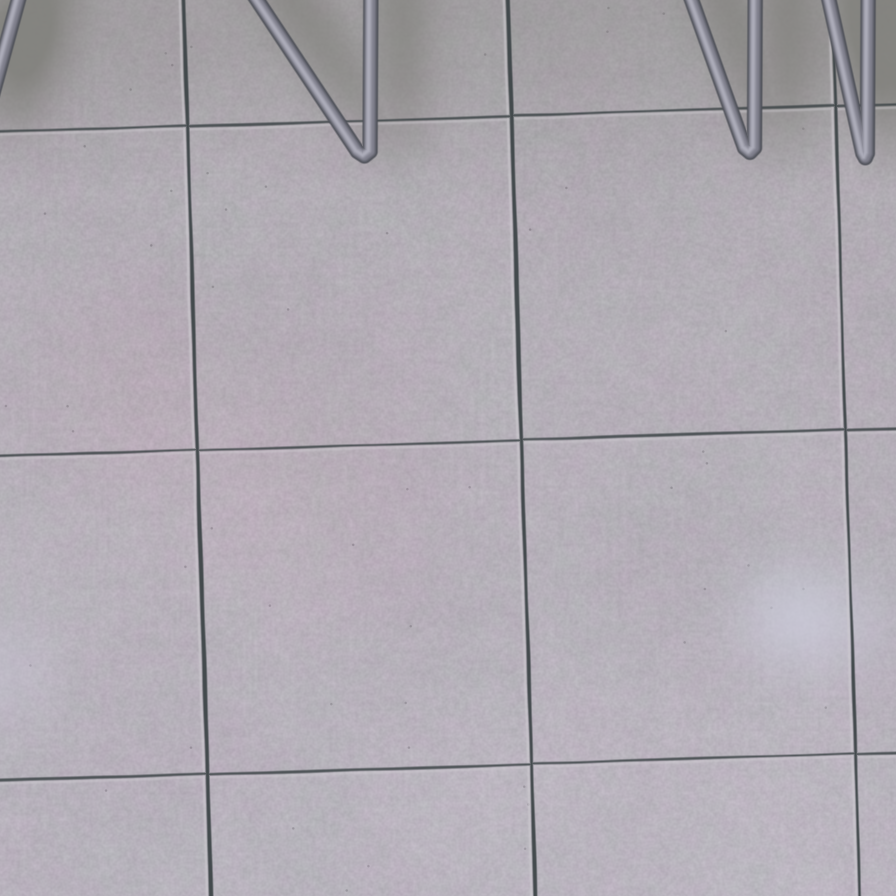
A WebGL 1 fragment shader for this texture:

```glsl
precision highp float;
// Pale lilac square floor tiles with thin dark grout, soft glare and steel chair legs along the top.
uniform vec2 u_resolution;

#define TILE_SIZE 0.362
#define GRID_ORIGIN vec2(0.582, 0.509)
#define GRID_TILT 0.031
#define GROUT_HALF vec2(0.0021, 0.0014)
#define GROUT_BLUR 0.0014
#define GRAIN 0.055
#define TUBE_RADIUS 0.0085
#define TILE_COLOR vec3(0.707, 0.687, 0.720)
#define GROUT_COLOR vec3(0.24, 0.27, 0.28)
#define BEVEL_COLOR vec3(0.81, 0.80, 0.82)
#define SHADE_COLOR vec3(0.50, 0.50, 0.48)
#define GLARE_COLOR vec3(0.80, 0.80, 0.86)

float hash(vec2 p) {
  return fract(sin(dot(p, vec2(127.1, 311.7))) * 43758.5);
}

vec2 gradient(vec2 cell) {
  float a = 6.2832 * hash(cell);
  return vec2(cos(a), sin(a));
}

// Gradient noise, roughly -0.7 to 0.7
float noise(vec2 p) {
  vec2 i = floor(p), f = fract(p);
  vec2 w = f * f * f * (f * (f * 6.0 - 15.0) + 10.0);
  vec2 e = vec2(1.0, 0.0);
  float low = mix(dot(gradient(i), f), dot(gradient(i + e), f - e), w.x);
  float high = mix(dot(gradient(i + e.yx), f - e.yx), dot(gradient(i + 1.0), f - 1.0), w.x);
  return mix(low, high, w.y);
}

float segment(vec2 p, vec2 a, vec2 b) {
  vec2 ab = b - a;
  return length(p - a - ab * clamp(dot(p - a, ab) / dot(ab, ab), 0.0, 1.0));
}

// Bent tube: a slanted bar, a rounded foot and an upright bar
float legDistance(vec2 p, vec2 foot, float spread, float bend) {
  vec2 heel = foot - vec2(bend, 0.0);
  vec2 sole = foot - vec2(0.45 * bend, 0.005);
  float bars = min(segment(p, heel, heel + vec2(-spread, 0.19)), segment(p, foot, foot + vec2(0.001, 0.19)));
  return min(bars, min(segment(p, heel, sole), segment(p, sole, foot)));
}

float allLegs(vec2 p) {
  float d = legDistance(p, vec2(0.413, 0.831), 0.126, 0.014);
  d = min(d, legDistance(p, vec2(0.842, 0.835), 0.068, 0.011));
  d = min(d, legDistance(p, vec2(0.968, 0.829), 0.042, 0.005));
  return min(d, segment(p, vec2(-0.015, 0.87), vec2(0.026, 1.02)));
}

float glow(vec2 p, vec2 center, float radius) {
  vec2 d = (p - center) / radius;
  return exp(-dot(d, d));
}

// Mottled glaze with fine grain and a few faint specks
vec3 tileSurface(vec2 p, vec2 tile) {
  vec3 color = TILE_COLOR + 0.010 * (hash(tile) - 0.5);
  color += 0.022 * noise(p * 4.0 + 13.0) + 0.014 * noise(p * 30.0 + 7.0);
  color += GRAIN * (0.3 * noise(p * 90.0) + 0.5 * noise(p * 170.0) + 0.45 * noise(p * 310.0 + 3.0));
  color += vec3(0.010, -0.007, 0.006) * noise(p * 10.0 + 31.0);
  color += vec3(0.014, -0.010, 0.012) * noise(p * 55.0 + 19.0);
  vec2 cell = floor(p * 45.0);
  vec2 center = 0.25 + 0.5 * vec2(hash(cell + 5.0), hash(cell + 9.0));
  float speck = 1.0 - smoothstep(0.02, 0.10, length(fract(p * 45.0) - center));
  return color - 0.12 * speck * step(0.97, hash(cell + 17.0));
}

void main() {
  vec2 p = gl_FragCoord.xy / u_resolution.y;
  float px = 1.0 / u_resolution.y;

  // Tilted grid with slightly uneven joints
  vec2 r = p - GRID_ORIGIN;
  vec2 q = vec2(r.x + GRID_TILT * r.y, r.y - GRID_TILT * r.x);
  q += 0.0008 * vec2(noise(vec2(q.y * 14.0, 2.5)), noise(vec2(q.x * 14.0, 8.5)));
  q.y += 0.002 * (hash(vec2(floor(q.x / TILE_SIZE), 4.0)) - 0.5);
  vec2 tile = floor(q / TILE_SIZE);
  vec2 joint = floor(q / TILE_SIZE + 0.5);
  vec2 offset = q - joint * TILE_SIZE;

  vec3 color = tileSurface(p, tile);

  // Broad light falling off upwards, pink tint and window glare
  color += vec3(0.036, 0.034, 0.046) * (0.5 - p.y);
  color += vec3(0.016, -0.006, 0.003) * (glow(p, vec2(0.14, 0.56), 0.11) + glow(p, vec2(0.33, 0.46), 0.15));
  float glare = 0.65 * glow(p, vec2(0.885, 0.31), 0.06) + 0.25 * glow(p, vec2(0.96, 0.30), 0.06);
  glare += 0.35 * glow(p, vec2(0.0, 0.25), 0.06);
  color = mix(color, GLARE_COLOR, min(glare, 1.0));

  // Shade thrown by the chairs
  float shade = 0.30 * smoothstep(0.76, 1.0, p.y);
  float castDistance = allLegs(p - vec2(0.035, 0.008));
  shade += 0.45 * exp(-castDistance * castDistance * 650.0) * smoothstep(0.75, 0.92, p.y);
  shade += 0.5 * glow(p, vec2(0.0, 0.96), 0.06) + 0.35 * glow(p, vec2(1.0, 0.95), 0.09);
  color = mix(color, SHADE_COLOR, min(shade, 0.9));

  // Soft grout of varying width, with a pale bevel to the left of and below each joint
  vec2 unevenness = vec2(noise(vec2(q.y * 9.0, joint.x + 0.5)), noise(vec2(q.x * 9.0, joint.y + 0.5)));
  vec2 halfWidth = GROUT_HALF * (1.0 + 0.4 * unevenness);
  halfWidth.x *= 1.0 - 0.25 * step(0.5, joint.x);
  vec2 bevelOffset = (offset + halfWidth + 0.0022) / 0.0016;
  vec2 bevel = exp(-bevelOffset * bevelOffset);
  color = mix(color, BEVEL_COLOR, 0.55 * max(bevel.x, 0.75 * bevel.y));
  float blur = max(GROUT_BLUR, 0.7 * px);
  vec2 grout = 1.0 - smoothstep(halfWidth - blur, halfWidth + blur, abs(offset));
  color = mix(color, GROUT_COLOR, max(grout.x * 0.95, grout.y * 0.85));

  // Steel tubes with dark rims and a bright streak
  float d = allLegs(p);
  float streakOffset = allLegs(p + vec2(0.002, -0.001)) / (0.42 * TUBE_RADIUS);
  vec3 steel = mix(vec3(0.48, 0.48, 0.53), vec3(0.30, 0.31, 0.34), smoothstep(0.4, 1.0, d / TUBE_RADIUS));
  steel = mix(steel, vec3(0.72, 0.72, 0.77), 0.8 * exp(-streakOffset * streakOffset));
  color = mix(color, steel, 1.0 - smoothstep(TUBE_RADIUS - blur, TUBE_RADIUS + blur, d));

  gl_FragColor = vec4(clamp(color, 0.0, 1.0), 1.0);
}
```
